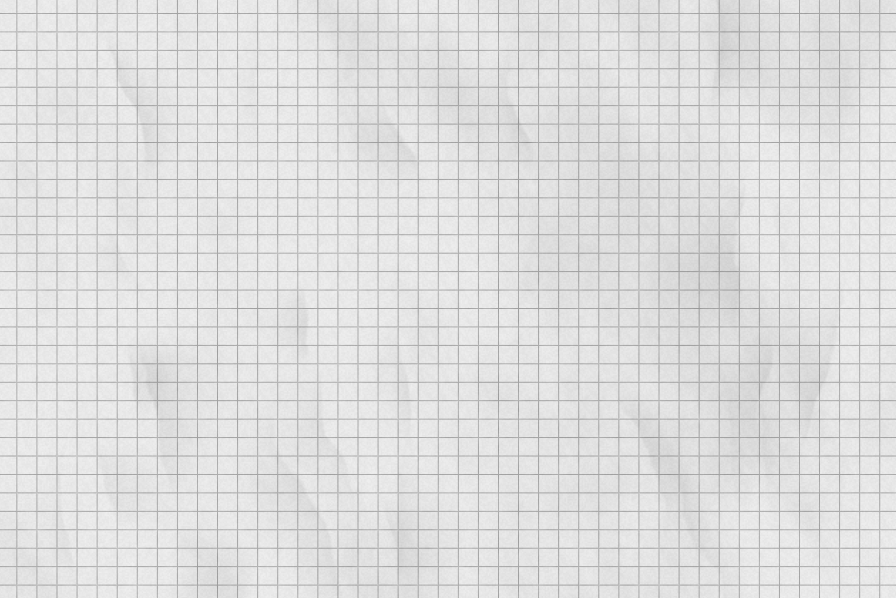
This texture is drawn by a WebGL 1 fragment shader. Its source:

```glsl
precision highp float;

uniform vec2 u_resolution;

const vec2 GRID_CELLS = vec2(44.65, 32.43);
const vec2 GRID_OFFSET = vec2(0.84, 0.70);
const float LINE_WIDTH = 0.00156;
const float LINE_FADE = 0.25;
const vec3 PAPER_COLOR = vec3(0.914);
const vec3 SHADE_COLOR = vec3(0.800);
const vec3 LINE_COLOR = vec3(0.610);
const float MOTTLE_AMOUNT = 0.45;
const float FOLD_AMOUNT = 0.55;
const float GRAIN_AMOUNT = 0.035;
const float GRAIN_SCALE = 420.0;
const int FOLD_COUNT = 26;

float hash(vec2 p) {
    return fract(sin(dot(p, vec2(12.9898, 78.233))) * 43758.5);
}

float noise(vec2 p) {
    vec2 cell = floor(p);
    vec2 f = fract(p);
    f = f * f * (3.0 - 2.0 * f);
    float low = mix(hash(cell), hash(cell + vec2(1.0, 0.0)), f.x);
    float high = mix(hash(cell + vec2(0.0, 1.0)), hash(cell + 1.0), f.x);
    return mix(low, high, f.y);
}

float fbm(vec2 p) {
    float sum = 0.0;
    float weight = 0.5;
    for (int i = 0; i < 5; i++) {
        sum += weight * noise(p);
        p = mat2(1.6, 1.2, -1.2, 1.6) * p + 7.3;
        weight *= 0.5;
    }
    return sum;
}

// Upright creases: crisp on one side, fading out on the other
float foldShade(vec2 p, float aspect) {
    float shade = 0.0;
    for (int i = 0; i < FOLD_COUNT; i++) {
        float id = float(i) + 1.0;
        vec2 center = vec2(hash(vec2(id, 1.0)) * aspect, hash(vec2(id, 2.0)));
        float tilt = mix(-0.25, 0.55, hash(vec2(id, 3.0)));
        float halfLength = mix(0.06, 0.17, hash(vec2(id, 4.0)));
        float width = mix(0.015, 0.06, hash(vec2(id, 5.0)));
        float side = hash(vec2(id, 6.0)) < 0.5 ? -1.0 : 1.0;
        float depth = mix(0.3, 1.0, hash(vec2(id, 7.0)));

        vec2 q = p - center;
        float along = q.y / halfLength;
        float taper = max(1.0 - along * along, 0.0);
        float across = side * (q.x + tilt * q.y);
        float edge = smoothstep(-0.004, 0.004, across);
        float falloff = exp(-max(across, 0.0) / (width * (0.3 + taper)));
        shade += depth * edge * falloff * taper;
    }
    return min(shade, 1.3);
}

// Exact box coverage of a thin line, with distances in pixels
vec2 lineCoverage(vec2 dist, float width) {
    return clamp(0.5 * (width + 1.0) - dist, 0.0, min(width, 1.0));
}

void main() {
    vec2 uv = gl_FragCoord.xy / u_resolution;
    vec2 p = gl_FragCoord.xy / u_resolution.y;
    float aspect = u_resolution.x / u_resolution.y;

    // Crumpled paper
    vec2 warp = vec2(fbm(p * 5.0), fbm(p * 5.0 + 31.0)) - 0.5;
    vec2 bent = p + 0.09 * warp;
    float clouds = fbm(vec2(bent.x + 0.25 * bent.y, 0.55 * bent.y) * 6.0 + 4.0);
    float mottle = smoothstep(0.36, 0.78, clouds);
    float texture = 0.45 + 1.1 * fbm(p * vec2(16.0, 9.0));
    float folds = foldShade(bent, aspect) * texture;
    float shade = MOTTLE_AMOUNT * mottle + FOLD_AMOUNT * folds;
    vec3 color = mix(PAPER_COLOR, SHADE_COLOR, clamp(shade, 0.0, 1.0));

    // Fine paper grain
    float grain = noise(p * GRAIN_SCALE) - 0.5;
    float fibers = fbm(p * GRAIN_SCALE * 0.2) - 0.48;
    color += GRAIN_AMOUNT * (grain + 0.6 * fibers);

    // Ruled grid with slightly uneven ink
    vec2 grid = uv * GRID_CELLS - GRID_OFFSET;
    vec2 dist = abs(fract(grid + 0.5) - 0.5) * u_resolution / GRID_CELLS;
    vec2 coverage = lineCoverage(dist, LINE_WIDTH * u_resolution.y);
    float ink = 1.0 - LINE_FADE * noise(p * 60.0);
    float line = max(coverage.x, coverage.y) * ink;
    color = mix(color, LINE_COLOR * color / PAPER_COLOR, line);

    gl_FragColor = vec4(color, 1.0);
}
```
